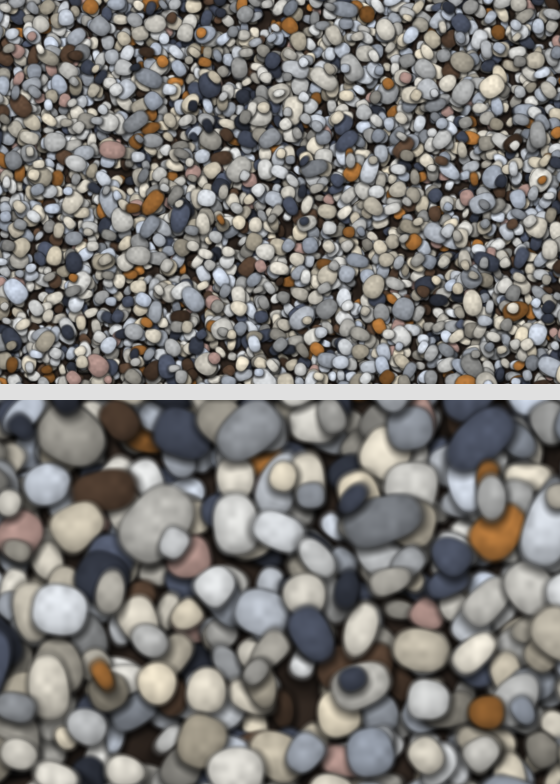
Top, the full canvas; bottom, a detail of the centre.
Give the GLSL for this texture, as a Shadertoy shader.

```glsl
// A dense bed of small rounded beach pebbles in grey, cream, slate and ochre.

vec4 hash4(vec2 cell, float seed) {
    vec4 h = fract(vec4(cell.xyx, seed + cell.y) * vec4(0.1031, 0.1030, 0.0973, 0.1099));
    h += dot(h, h.wzxy + 33.33);
    return fract((h.xxyz + h.yzzw) * h.zywx);
}

float valueNoise(vec2 p) {
    vec2 i = floor(p), f = fract(p);
    f = f * f * (3.0 - 2.0 * f);
    float low = mix(hash4(i, 3.7).x, hash4(i + vec2(1, 0), 3.7).x, f.x);
    float high = mix(hash4(i + vec2(0, 1), 3.7).x, hash4(i + 1.0, 3.7).x, f.x);
    return mix(low, high, f.y);
}

// Mostly pale stones, warm or cool, with some slate, brown, ochre and pink.
vec3 stoneColor(vec4 h, float darkPatch) {
    vec3 tint = mix(vec3(0.94, 0.99, 1.07), vec3(1.05, 1.0, 0.89), h.y);
    vec3 color = mix(0.48, 0.91, pow(h.x, 0.7)) * tint;
    float kind = h.z - 0.16 * (darkPatch - 0.5);
    if (kind < 0.09) color = vec3(0.23, 0.25, 0.30) * (0.7 + 0.8 * h.x);
    else if (kind < 0.13) color = vec3(0.31, 0.24, 0.19) * (0.7 + 0.6 * h.x);
    else if (kind < 0.165) color = vec3(0.64, 0.43, 0.22) * (0.7 + 0.5 * h.x);
    else if (kind < 0.20) color = vec3(0.69, 0.57, 0.54);
    return color;
}

// Radius in an egg-shaped superellipse: 1 on the outline.
float eggRadius(vec2 q, float egg, float power) {
    q.y *= 1.0 + egg * q.x;
    vec2 s = pow(abs(q) + 1e-4, vec2(power));
    return pow(s.x + s.y, 1.0 / power);
}

// Paints one jittered grid of stones over the ones below it.
void pebbleLayer(inout vec3 color, vec2 p, float cellSize, float seed,
                 float presence, vec2 sizeRange) {
    vec2 base = floor(p / cellSize);
    for (int j = 1; j >= -1; j--)
    for (int i = -1; i <= 1; i++) {
        vec2 cell = base + vec2(i, j);
        vec4 place = hash4(cell, seed);
        if (place.w > presence) continue;
        vec4 shape = hash4(cell + 71.0, seed + 5.3);
        vec4 look = hash4(cell + 137.0, seed + 9.1);

        vec2 center = (cell + 0.12 + 0.76 * place.xy) * cellSize;
        vec2 offset = p - center;
        float radius = cellSize * mix(sizeRange.x, sizeRange.y, place.z);
        float aspect = mix(0.56, 0.96, shape.x);
        vec2 axes = radius * vec2(1.0, aspect) / sqrt(aspect);
        float angle = 3.14159 * shape.y;
        mat2 turn = mat2(cos(angle), -sin(angle), sin(angle), cos(angle));
        float egg = 0.36 * (shape.z - 0.5);
        float power = mix(2.0, 2.7, shape.w);

        // Soft contact shadow, slightly below the stone
        vec2 shadowPoint = turn * (offset + vec2(-0.001, 0.003)) / axes;
        float shadowDist = (eggRadius(shadowPoint, egg, power) - 1.0) * axes.y;
        color *= 1.0 - 0.62 * smoothstep(0.007, -0.003, shadowDist);

        // Domed body lit from above
        float r = eggRadius(turn * offset / axes, egg, power);
        float dome = sqrt(max(1.0 - r * r, 0.0));
        float light = 0.65 + 0.35 * dome + 0.11 * dot(offset, vec2(-0.3, 0.95)) / radius;
        float mottle = valueNoise(p * 130.0 + 40.0 * look.xy) - 0.5;
        vec3 stone = stoneColor(look, valueNoise(center * 6.0)) * light;
        stone *= 1.0 + 0.14 * mottle;
        color = mix(color, stone, smoothstep(0.0032, -0.0032, (r - 1.0) * axes.y));
    }
}

void mainImage(out vec4 fragColor, in vec2 fragCoord) {
    vec2 p = fragCoord / iResolution.y + 2.0;

    // Damp brown ground seen in the gaps
    vec3 color = vec3(0.16, 0.13, 0.11) * (0.7 + 0.6 * valueNoise(p * 60.0));

    // Fine gravel first, larger stones on top, a few chips last
    pebbleLayer(color, p, 0.029, 1.3, 0.95, vec2(0.38, 0.56));
    pebbleLayer(color, p, 0.035, 2.9, 0.80, vec2(0.36, 0.56));
    pebbleLayer(color, p, 0.045, 4.7, 0.68, vec2(0.34, 0.52));
    pebbleLayer(color, p, 0.072, 6.1, 0.30, vec2(0.31, 0.43));
    pebbleLayer(color, p, 0.037, 8.3, 0.22, vec2(0.28, 0.46));

    fragColor = vec4(clamp(color, 0.0, 1.0), 1.0);
}
```
